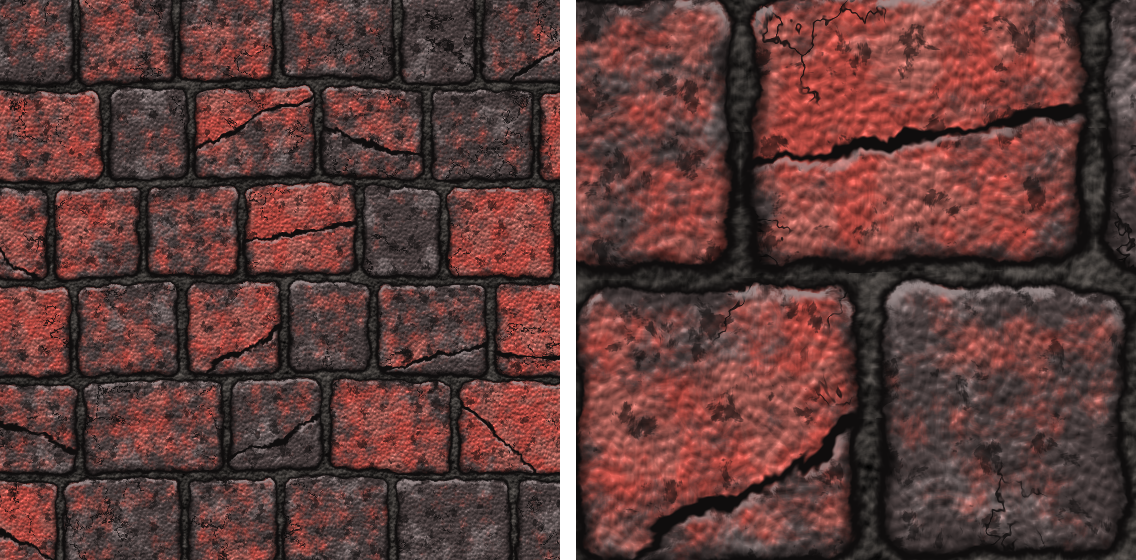
Left, the full canvas; right, a detail of the centre.
Reproduce this texture procedurally as a Shadertoy shader.

```glsl
// Weathered wall of six brick courses, red and charcoal, cracked and set in dark mortar.

const float COURSE_HEIGHT = 0.174;
const float COURSE_PITCH[6] = float[6](0.207, 0.215, 0.191, 0.175, 0.194, 0.180);
const float COURSE_START[6] = float[6](0.100, 0.165, 0.112, 0.102, 0.167, 0.152);
const float JOINT_JITTER = 0.24;
const float JOINT_HALF = 0.0072;
const float CORNER_RADIUS = 0.015;
const float EDGE_ROUGHNESS = 0.0055;
const float SPLIT_CHANCE = 0.48;
const float SPLIT_HALF = 0.0018;
const float GRIT_SCALE = 150.0;
const float RELIEF_STEP = 0.0028;
const float RELIEF_LIGHT = 1.05;

const vec3 RED = vec3(0.66, 0.27, 0.24);
const vec3 PALE_RED = vec3(0.61, 0.37, 0.34);
const vec3 CHARCOAL = vec3(0.27, 0.23, 0.23);
const vec3 WORN_GREY = vec3(0.54, 0.49, 0.49);
const vec3 MORTAR = vec3(0.23, 0.215, 0.205);
const vec3 SOOT = vec3(0.06, 0.052, 0.052);

float hash(vec2 p) {
    vec3 q = fract(p.xyx * vec3(0.1031, 0.1030, 0.0973));
    q += dot(q, q.yzx + 33.33);
    return fract((q.x + q.y) * q.z);
}

// Layered, rotated and warped sines, roughly -1 to 1
float waves(vec2 p) {
    const mat2 TURN = mat2(0.8, 0.6, -0.6, 0.8);
    float sum = 0.0, amp = 0.5;
    for (int i = 0; i < 6; i++) {
        p = TURN * p * 1.9 + 1.7;
        p += 0.3 * sin(p.yx);
        sum += amp * sin(p.x) * sin(p.y);
        amp *= 0.65;
    }
    return sum;
}

// Cellular noise: distances to the nearest and second nearest points
vec2 cells(vec2 p) {
    vec2 cell = floor(p), nearest = vec2(9.0);
    for (int y = -1; y <= 1; y++)
    for (int x = -1; x <= 1; x++) {
        vec2 c = cell + vec2(x, y);
        float d = length(c + vec2(hash(c), hash(c + 57.3)) - p);
        nearest = d < nearest.x ? vec2(d, nearest.x) : vec2(nearest.x, min(d, nearest.y));
    }
    return nearest;
}

float relief(vec2 p) {
    return 0.55 * waves(p * 30.0) - 0.6 * cells(p * GRIT_SCALE).x;
}

// Position of a vertical joint, counted in bricks along its course
float jointAt(float i, float row) {
    return i + JOINT_JITTER * (hash(vec2(i + 11.0, row + 3.0)) - 0.5);
}

void mainImage(out vec4 fragColor, in vec2 fragCoord) {
    vec2 p = fragCoord / iResolution.y;
    float soft = max(0.0014, 1.0 / iResolution.y);

    // Course and brick layout
    float y = p.y + 0.004 * sin(p.x * 7.0 + 1.0) + 0.002 * sin(p.x * 19.0);
    float row = clamp(floor((y - 0.5) / COURSE_HEIGHT) + 3.0, 0.0, 5.0);
    float pitch = COURSE_PITCH[int(row)];
    float along = (p.x - COURSE_START[int(row)]) / pitch;
    float i = floor(along);
    if (along < jointAt(i, row)) i -= 1.0;
    else if (along > jointAt(i + 1.0, row)) i += 1.0;
    float left = jointAt(i, row), right = jointAt(i + 1.0, row);
    vec2 id = vec2(i + 20.0, row);
    vec2 q = vec2((along - 0.5 * (left + right)) * pitch,
                  y - 0.5 - (row - 2.5) * COURSE_HEIGHT);
    vec2 halfSize = 0.5 * vec2((right - left) * pitch, COURSE_HEIGHT) - JOINT_HALF;
    halfSize -= 0.003 * vec2(hash(id + 5.1), hash(id + 8.7));

    // Rough rounded outline, depth grows inwards
    vec2 corner = abs(q) - halfSize + CORNER_RADIUS;
    float outline = length(max(corner, 0.0)) + min(max(corner.x, corner.y), 0.0) - CORNER_RADIUS;
    float depth = -outline - EDGE_ROUGHNESS * waves(p * 30.0);
    float brick = smoothstep(-soft, soft, depth);

    // One wide split across some bricks
    float tilt = (hash(id + 31.0) - 0.5) * 1.7;
    float shift = halfSize.y * mix(-0.3, 0.75, hash(id + 43.0));
    float split = dot(q, vec2(sin(tilt), cos(tilt))) + shift + 0.015 * waves(p * 13.0 + id);
    float hasSplit = step(hash(id + 71.0), SPLIT_CHANCE);
    float splitWidth = SPLIT_HALF * (1.0 + 0.7 * sin(p.x * 53.0 + p.y * 31.0));
    float gap = hasSplit * (1.0 - smoothstep(splitWidth, splitWidth + 2.0 * soft, abs(split)));

    // Red and charcoal patches, with grey bloom on the dark parts
    float patches = waves(p * 11.0 + id * 3.7);
    float flecks = waves(p * 55.0 + 9.0);
    float tone = (hash(id + 17.0) - 0.56) * 0.95 + 0.42 * patches + 0.42 * flecks;
    tone -= 0.35 * hasSplit * step(split, 0.0) * hash(id + 91.0);
    tone -= 0.2 * (1.0 - smoothstep(0.0, 0.022, depth));
    float redness = smoothstep(-0.42, 0.42, tone);
    vec3 color = mix(CHARCOAL, RED, redness);
    color = mix(color, PALE_RED, 0.8 * redness * smoothstep(-0.15, 0.45, waves(p * 23.0 + 4.0)));
    float bloom = smoothstep(0.1, 0.6, waves(p * 19.0 + 2.0) + 0.3 * flecks);
    color = mix(color, WORN_GREY, 0.5 * bloom * (1.0 - redness));

    // Surface relief lit from above
    float slope = relief(p) - relief(p + vec2(-0.3, 1.0) * RELIEF_STEP);
    color *= 1.0 + RELIEF_LIGHT * clamp(slope, -0.75, 0.6);
    color += 0.3 * WORN_GREY * smoothstep(0.15, 0.65, slope);

    // Dark pits and hairline cracks in scattered areas
    color = mix(color, SOOT, 0.55 * smoothstep(0.35, 0.6, waves(p * 48.0 + 21.0) - 0.2 * patches));
    vec2 web = cells(p * 12.0 + 0.4 * vec2(waves(p * 19.0), waves(p * 19.0 + 5.0)));
    float hairline = 1.0 - smoothstep(0.008, 0.05, web.y - web.x);
    color = mix(color, SOOT, 0.85 * hairline * smoothstep(0.0, 0.25, waves(p * 7.0 + id)));

    // Worn upper edges, sooty rims and the split
    float upper = smoothstep(0.55, 0.95, q.y / halfSize.y);
    float rim = upper * smoothstep(0.0, 0.002, depth) * (1.0 - smoothstep(0.003, 0.009, depth));
    float lip = hasSplit * smoothstep(-0.010, -0.005, split) * (1.0 - smoothstep(-0.004, -0.002, split));
    float wear = smoothstep(-0.25, 0.3, flecks + 0.5 * patches);
    color = mix(color, WORN_GREY * 1.2, 0.85 * wear * max(rim, 0.75 * lip));
    color *= mix(mix(0.5, 0.95, upper), 1.0, smoothstep(0.0, 0.009, depth));
    color = mix(color, SOOT, gap);

    // Grainy mortar, darkest against the bricks and under them
    float grain = 0.9 + 1.3 * clamp(slope, -0.6, 0.8) + 0.5 * flecks;
    float open = smoothstep(0.001, 0.007, -depth - 0.002 * step(q.y, 0.0));
    vec3 mortar = mix(SOOT, MORTAR * grain, open);
    fragColor = vec4(clamp(mix(mortar, color, brick), 0.0, 1.0), 1.0);
}
```
